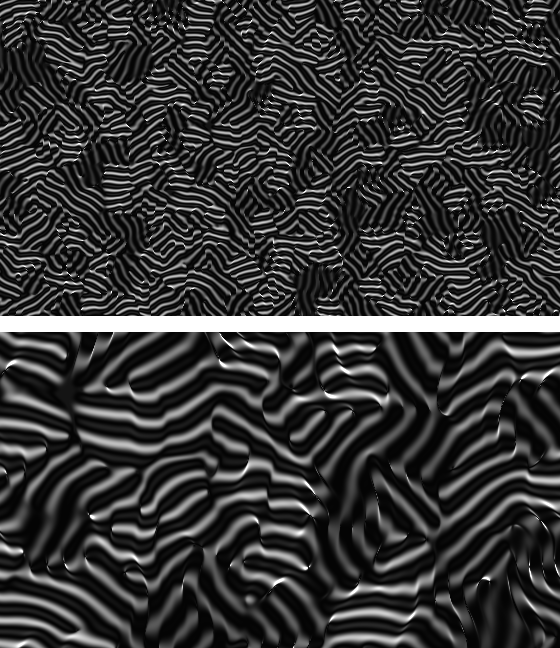
Top: the whole. Bottom: its middle third, enlarged.
A WebGL 1 fragment shader for this pattern:

```glsl
precision highp float;

uniform vec2 u_resolution;

vec2 hash2(vec2 cell) {
  vec2 q = vec2(dot(cell, vec2(127.1, 311.7)), dot(cell, vec2(269.5, 183.3)));
  return fract(sin(q) * 43758.545);
}

// Blends one randomly turned wave per cell.
// Returns the ridge height in x and the vertical steepness in y.
vec2 ridges(vec2 p) {
  vec2 base = floor(p);
  vec2 wave = vec2(0.0);
  vec2 climb = vec2(0.0);
  for (int j = -1; j <= 1; j++) {
    for (int i = -1; i <= 1; i++) {
      vec2 cell = base + vec2(float(i), float(j));
      vec2 offset = p - cell - mix(vec2(0.1), vec2(0.9), hash2(cell));
      vec2 rnd = hash2(cell + 57.3);

      // Directions fan out around the vertical axis
      float turn = (rnd.x - 0.5) * 2.7;
      vec2 dir = vec2(sin(turn), cos(turn));
      float phase = 16.3 * dot(dir, offset) + 6.2832 * rnd.y;

      float falloff = max(0.0, 1.0 - dot(offset, offset));
      vec2 phasor = falloff * falloff * vec2(cos(phase), sin(phase));
      wave += phasor;
      climb += dir.y * phasor;
    }
  }
  float power = dot(wave, wave) + 0.003;
  return vec2(wave.y / sqrt(power), dot(wave, climb) / power);
}

void main() {
  vec2 p = gl_FragCoord.xy / u_resolution.y * 15.0;

  // Small bends keep the ridges from running straight
  p += 0.05 * sin(p.yx * vec2(4.3, 3.7) + 1.7 * sin(p * 1.6));

  // Light from above: lit flanks, faint far flanks, black creases between
  vec2 ridge = ridges(p);
  float light = 0.26 + 0.65 * ridge.x * clamp(ridge.y, -1.6, 1.6);
  float shade = 0.015 + 0.95 * light * light;

  gl_FragColor = vec4(vec3(min(shade, 1.0)), 1.0);
}
```
